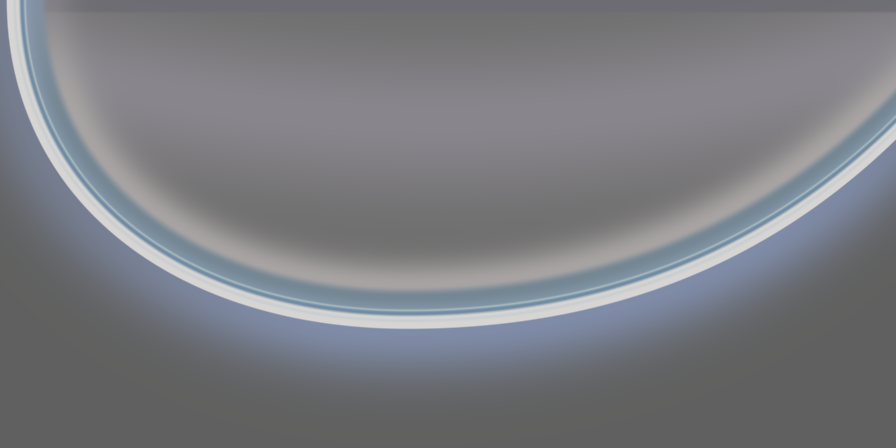
A WebGL 1 fragment shader for this background:

```glsl
precision highp float;
// A tilted glass bowl with a pale rim and a soft blue outer glow on grey.
uniform vec2 u_resolution;

// Signed distance to the tilted oval (negative inside); lengths in canvas heights.
float ovalDistance(vec2 p) {
  float t = max((p.x - 0.911) / 1.089, 0.0);
  p.y += 0.156 * t * t * (0.78 - t);          // straightens the right flank
  vec2 radii = vec2(1.279, 1.049);
  vec2 q = vec2(p.x - 1.294, 1.315 - p.y) / radii;
  float tilt = 0.3;
  vec2 slope = q + tilt * q.yx;
  float norm = 1.0 - tilt * tilt;
  float level = sqrt(max(dot(q, slope) / norm, 0.0001));
  return (level - 1.0) * level * norm / max(length(slope / radii), 0.001);
}

// Soft bell of the given width around zero.
float bell(float x, float width) {
  return exp(-x * x / (width * width));
}

void main() {
  vec2 p = gl_FragCoord.xy / u_resolution.y;
  float d = ovalDistance(p);
  float px = 1.0 / u_resolution.y;
  float depth = -d;

  // Backdrop and outer glow, strongest beneath the bowl
  vec3 backdrop = vec3(0.378, 0.378, 0.376);
  float below = mix(0.65, 1.0, smoothstep(0.05, 0.8, p.x) * smoothstep(1.0, 0.4, p.y));
  float glow = bell(max(d, 0.0), 0.105) * below;
  vec3 outside = mix(backdrop, vec3(0.50, 0.55, 0.66), glow);

  // Interior with a curved lavender sheen
  float bend = (p.x - 0.99) / 0.99;
  float sheenOffset = p.y - (0.735 + 0.14 * bend * bend);
  float sheen = bell(sheenOffset, sheenOffset > 0.0 ? 0.15 : 0.165);
  vec3 inside = mix(vec3(0.432, 0.430, 0.428), vec3(0.535, 0.525, 0.550), sheen);
  inside = mix(inside, vec3(0.42, 0.42, 0.45), 0.8 * smoothstep(0.968, 0.978, p.y));

  // Warm grey light along the inner wall
  float wall = bell(max(depth - 0.096, 0.0), 0.055);
  wall *= mix(0.35, 1.0, smoothstep(1.0, 0.75, p.y));
  inside = mix(inside, vec3(0.655, 0.640, 0.638), wall);

  // Slate glass layer, bluer toward the upper left
  vec3 slate = mix(vec3(0.46, 0.53, 0.58), vec3(0.50, 0.58, 0.65),
                   smoothstep(0.07, 0.04, depth));
  slate = mix(slate, vec3(0.56, 0.60, 0.68),
              0.6 * smoothstep(0.7, 1.0, p.y) * smoothstep(0.3, 0.0, p.x));
  vec3 color = mix(inside, slate, smoothstep(0.096, 0.074, depth));

  // Fine reflections next to the rim
  color = mix(color, vec3(0.70, 0.76, 0.76), 0.75 * bell(depth - 0.041, 0.0028));
  color = mix(color, vec3(0.42, 0.54, 0.64), 0.85 * bell(depth - 0.034, 0.0035));

  // Pale rim with a faint inner seam
  vec3 rim = mix(vec3(0.84, 0.835, 0.83), vec3(0.76, 0.79, 0.80),
                 0.6 * bell(depth - 0.018, 0.004));
  color = mix(color, rim, smoothstep(0.031 + px, 0.027 - px, depth));

  color = mix(color, outside, smoothstep(-px, px, d));
  gl_FragColor = vec4(color, 1.0);
}
```
